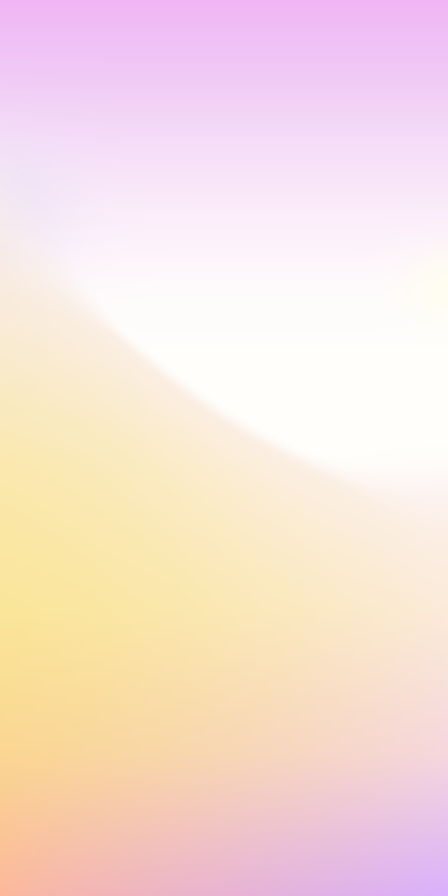
A WebGL 2 fragment shader for this background:

```glsl
#version 300 es
precision highp float;
// Soft pastel backdrop: a lilac-to-white sky above a curved golden, pink and violet field.

uniform vec2 u_resolution;
out vec4 fragColor;

// Evenly spaced colour stops, listed downwards
const vec3 SKY[6] = vec3[6](
  vec3(0.94, 0.71, 0.96), vec3(0.94, 0.785, 0.96), vec3(0.96, 0.865, 0.97),
  vec3(0.985, 0.93, 0.98), vec3(0.995, 0.98, 0.985), vec3(1.0, 0.997, 0.985));
const vec3 FIELD_LEFT[6] = vec3[6](
  vec3(0.95, 0.90, 0.95), vec3(0.975, 0.92, 0.83), vec3(0.98, 0.91, 0.68),
  vec3(0.98, 0.90, 0.60), vec3(0.98, 0.84, 0.57), vec3(0.99, 0.72, 0.60));
const vec3 FIELD_RIGHT[6] = vec3[6](
  vec3(0.99, 0.95, 0.95), vec3(0.99, 0.95, 0.94), vec3(0.99, 0.94, 0.92),
  vec3(0.985, 0.915, 0.84), vec3(0.96, 0.84, 0.87), vec3(0.85, 0.69, 0.99));

const float SKY_DEPTH = 0.40;    // depth at which the sky turns white
const float FIELD_TOP = 0.20;    // depth of the first field stop
const vec3 CURVE = vec3(0.2326, 0.596, -0.272); // constant, linear, square terms
const vec3 MIST = vec3(0.985, 0.94, 0.92);      // pale band under the curve
const float MIST_DEPTH = 0.07;
const vec3 COOL_TINT = vec3(0.93, 0.89, 0.96);
const vec3 BLUSH = vec3(0.99, 0.955, 0.96);
const vec3 CREAM = vec3(1.0, 0.995, 0.93);

// Colour at position s (0 to 1) along a list of stops
vec3 ramp(vec3 stops[6], float s) {
  float k = clamp(s, 0.0, 1.0) * 5.0;
  int i = int(min(floor(k), 4.0));
  return mix(stops[i], stops[i + 1], k - float(i));
}

// Soft elliptical spot
float glow(vec2 p, vec2 centre, vec2 radius) {
  vec2 d = (p - centre) / radius;
  return exp(-dot(d, d));
}

vec3 skyColor(vec2 p) {
  vec3 c = ramp(SKY, p.y / SKY_DEPTH);
  c = mix(c, COOL_TINT, 0.8 * glow(p, vec2(0.0, 0.23), vec2(0.16, 0.08)));
  c = mix(c, CREAM, 0.8 * glow(p, vec2(1.0, 0.32), vec2(0.09, 0.04)));
  return mix(c, BLUSH, 0.9 * glow(p, vec2(1.05, 0.56), vec2(0.25, 0.04)));
}

vec3 fieldColor(vec2 p, float below) {
  float s = (p.y - FIELD_TOP) / (1.0 - FIELD_TOP);
  // Gold reaches far right in the middle, violet far left at the bottom
  float bend = mix(1.3, 0.8, smoothstep(0.75, 1.0, p.y));
  vec3 c = mix(ramp(FIELD_LEFT, s), ramp(FIELD_RIGHT, s), pow(p.x, bend));
  return mix(c, MIST, 0.8 * exp(-max(below, 0.0) / MIST_DEPTH));
}

void main() {
  vec2 p = gl_FragCoord.xy / u_resolution;
  p.y = 1.0 - p.y; // depth below the top

  // Curved border, crisp in the middle and hazy at both ends
  float below = p.y - dot(CURVE, vec3(1.0, p.x, p.x * p.x));
  float haze = 0.012 + 0.07 * (1.0 - smoothstep(0.0, 0.28, p.x))
             + 0.03 * smoothstep(0.65, 1.0, p.x);
  float field = smoothstep(-haze, haze, below);

  fragColor = vec4(mix(skyColor(p), fieldColor(p, below), field), 1.0);
}
```
